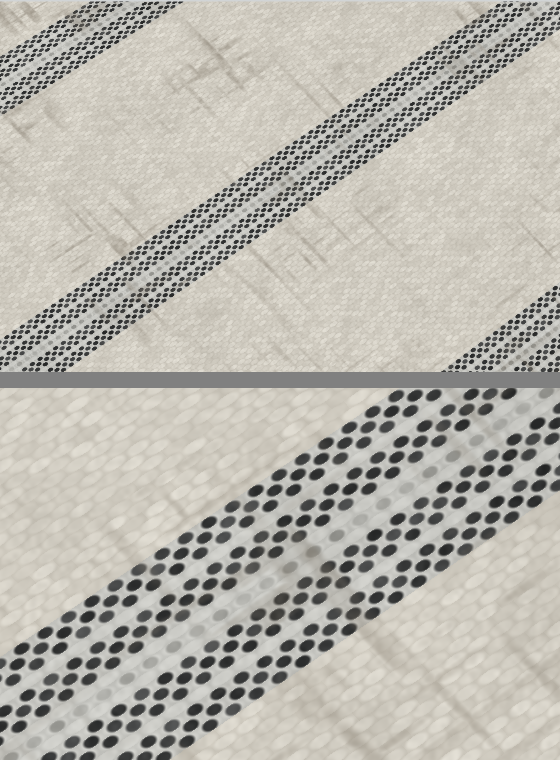
Top, the full canvas; bottom, a detail of the centre.
Write a WebGL 2 fragment shader that draws this texture.

```glsl
#version 300 es
precision highp float;
// Cream woven cloth seen at a slant, with diagonal bands of dark checked stitches.
uniform vec2 u_resolution;
out vec4 fragColor;

const float BAND_PERIOD = 0.642;   // band spacing in cloth units
const float BAND_CENTRE = 0.865;
const float ROWS = 73.0;           // thread rows per band period
const float STITCH_LENGTH = 0.0344;

const vec3 CREAM_SHADE = vec3(0.765, 0.745, 0.700);
const vec3 CREAM_LIGHT = vec3(0.865, 0.850, 0.810);
const vec3 BAND_SHADE = vec3(0.720, 0.720, 0.700);
const vec3 BAND_LIGHT = vec3(0.860, 0.860, 0.840);
const vec3 INK = vec3(0.170, 0.175, 0.175);
const vec3 GREY_THREAD = vec3(0.570, 0.570, 0.550);
const vec3 SLUB = vec3(0.500, 0.465, 0.410);
const vec3 EDGE = vec3(0.820, 0.830, 0.835);

float hash(vec2 p) {
  vec3 q = fract(p.xyx * 0.1031);
  q += dot(q, q.yzx + 33.33);
  return fract((q.x + q.y) * q.z);
}

float noise(vec2 p) {
  vec2 i = floor(p), f = fract(p);
  f = f * f * (3.0 - 2.0 * f);
  float low = mix(hash(i), hash(i + vec2(1, 0)), f.x);
  float high = mix(hash(i + vec2(0, 1)), hash(i + vec2(1, 1)), f.x);
  return mix(low, high, f.y);
}

// Perspective map: x counts stitches along a band, y counts rows across it.
vec2 clothCoords(vec2 p) {
  float down = 1.0 - p.y;
  float q = (down + 0.60 * p.x) / (1.0 - 0.0813 * p.x);
  float across = q / (1.0 + 0.17 * q);
  float along = p.x - 0.95 * down;
  return vec2(along / STITCH_LENGTH, (across - BAND_CENTRE) * ROWS / BAND_PERIOD);
}

float within(float x, float low, float high) {
  return step(low, x) * step(x, high);
}

// Soft oval stitch centred in its cell.
float stitch(vec2 p, vec2 radius) {
  return 1.0 - smoothstep(0.7, 1.2, length(p / radius));
}

// Irregular thick yarns, stretched by the given frequencies.
float slubs(vec2 cloth, vec2 frequency, float threshold) {
  return smoothstep(threshold, 0.98, noise(cloth * frequency + 57.0));
}

vec3 weave(vec2 cloth) {
  float row = floor(cloth.y + 0.5);
  float x = cloth.x + 0.5 * mod(row, 2.0);
  vec2 id = vec2(floor(x), row);
  vec2 local = vec2(fract(x) - 0.5, cloth.y - row);
  float random = hash(id + 211.0);

  // Distance in rows from the nearest band centre.
  float rank = abs(mod(row + 36.0, ROWS) - 36.0);
  float band = step(rank, 8.5);
  float dark = within(rank, 1.5, 8.5) * (1.0 - within(rank, 4.5, 5.5));
  float grey = step(rank, 0.5);

  // Pale stitches everywhere, then coloured stitches in the bands.
  float oval = stitch(local, vec2(0.31, 0.54));
  vec3 ground = mix(CREAM_SHADE, BAND_SHADE, band);
  vec3 thread = mix(CREAM_LIGHT, BAND_LIGHT, band);
  vec3 colour = mix(ground, thread, mix(0.35 + 0.65 * random, 0.6, band));
  colour = mix(ground, colour, mix(0.35, 1.0, stitch(local, vec2(0.46, 0.54))));
  colour = mix(colour, GREY_THREAD, grey * oval * (0.4 + 0.6 * random));
  return mix(colour, INK + 0.14 * random * random, dark * oval);
}

// Natural flecks running along both thread directions, gathered in patches.
float flecks(vec2 cloth) {
  float patches = smoothstep(0.35, 0.8, noise(cloth * vec2(0.16, 0.05) + 19.0));
  float cross = slubs(cloth, vec2(1.7, 0.09), 0.62);
  float along = slubs(cloth, vec2(0.28, 0.85), 0.68);
  float broken = 0.4 + 0.6 * noise(cloth * vec2(2.3, 0.9));
  return (0.15 + 0.85 * patches) * broken * max(cross, 0.8 * along);
}

void main() {
  vec2 p = gl_FragCoord.xy / u_resolution.y;
  vec2 cloth = clothCoords(p);
  vec3 colour = weave(cloth);
  colour = mix(colour, SLUB, 0.55 * flecks(cloth));

  // Broad mottling and fine fibre grain.
  colour += 0.035 * (noise(cloth * vec2(0.3, 0.12) + 83.0) - 0.5);
  colour += 0.05 * (noise(p * 190.0) - 0.5);

  // Thin pale hem along the top.
  colour = mix(colour, EDGE, smoothstep(0.994, 0.998, p.y));
  fragColor = vec4(clamp(colour, 0.0, 1.0), 1.0);
}
```
